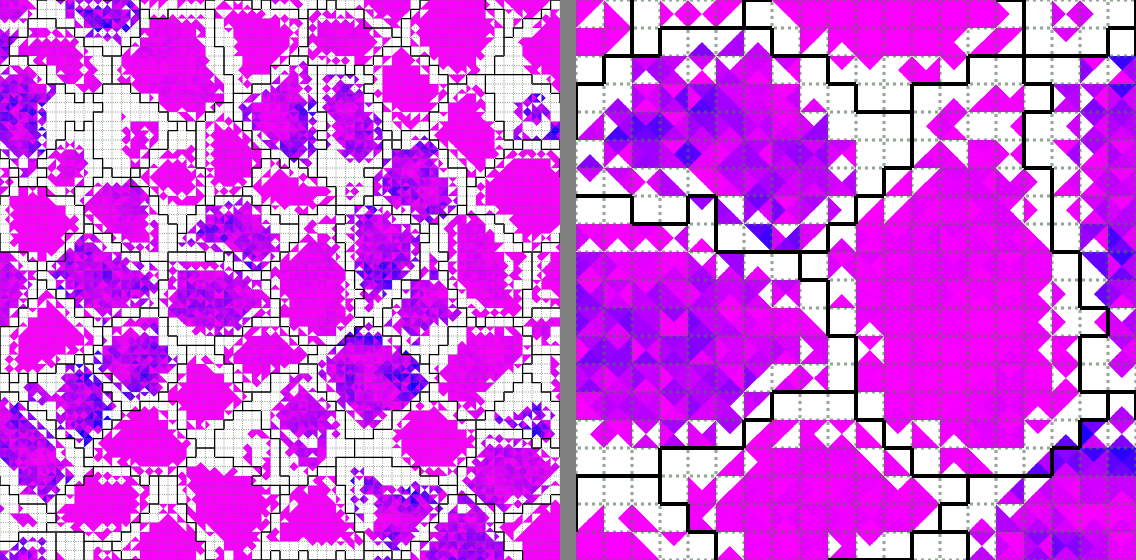
Left: the whole. Right: its middle third, enlarged.
This pattern is drawn by a WebGL 2 fragment shader. Its source:

```glsl
#version 300 es
precision highp float;
// Draws magenta faceted islands on a dotted grid, parted by white lanes and black stair lines.
uniform vec2 u_resolution;
out vec4 outColor;

const float CELLS = 60.0;

vec2 hash(vec2 p) {
    vec3 a = fract(p.xyx * vec3(0.1031, 0.1030, 0.0973));
    a += dot(a, a.yzx + 33.33);
    return fract((a.xx + a.yz) * a.zy);
}

float noise(vec2 p) {
    vec2 i = floor(p), f = fract(p);
    f = f * f * (3.0 - 2.0 * f);
    return mix(mix(hash(i).x, hash(i + vec2(1, 0)).x, f.x),
               mix(hash(i + vec2(0, 1)).x, hash(i + 1.0).x, f.x), f.y);
}

// Nearest island on a diagonal lattice: x = distance to its border in cells, y = its id
vec2 island(vec2 p) {
    vec2 pitch = vec2(9.2, 7.8);
    vec2 q = mat2(0.7071, 0.7071, -0.7071, 0.7071) * p / pitch + 40.0;
    vec2 base = floor(q);
    float first = 1e3, second = 1e3, id = 0.0;
    for (int y = -2; y <= 2; y++) {
        for (int x = -2; x <= 2; x++) {
            vec2 site = base + vec2(x, y);
            vec2 traits = hash(site + 91.0);
            vec2 r = abs(site + 0.5 + 0.8 * (hash(site) - 0.5) - q) * pitch;
            float d = mix(length(r), max(r.x, r.y), 0.5) - 2.0 * traits.y;
            if (d < first) {
                second = first;
                first = d;
                id = traits.x;
            } else {
                second = min(second, d);
            }
        }
    }
    return vec2(0.5 * (second - first), id);
}

// Flat colour of the quarter-cell triangle that holds p
vec3 facet(vec2 p) {
    vec2 f = fract(p) - 0.5;
    vec2 side = abs(f.x) > abs(f.y) ? vec2(sign(f.x), 0) : vec2(0, sign(f.y));
    vec2 centre = floor(p) + 0.5 + side / 3.0;
    vec2 rnd = hash(round(centre * 6.0));
    vec2 land = island(centre);

    // Open clearings, a loose outer ring of triangles, then the solid core
    float depth = land.x - 1.6 * smoothstep(0.62, 0.92, noise(centre / 6.0 + 17.0));
    float loose = depth + 0.2 * (rnd.y - 0.5);
    bool ring = loose > 0.5 && loose < 0.86;
    if (!ring && depth < 1.08) return vec3(0.995);

    // Some islands carry patches of violet and blue
    float tone = smoothstep(0.3, 1.0, land.y) * noise(centre / 2.2 + 50.0);
    return mix(vec3(1, 0, 1), vec3(0.1, 0, 1), 1.3 * tone * rnd.x + 0.03 * rnd.y);
}

// Island id of a whole grid cell, with a ragged border
float cellId(vec2 cell) {
    return island(cell + 0.5 + 0.9 * (hash(cell + 7.0) - 0.5)).y;
}

void main() {
    float px = CELLS / u_resolution.y;
    vec2 p = gl_FragCoord.xy * px;

    // Facets, averaged over four samples for smooth edges
    vec3 color = vec3(0);
    for (int i = 0; i < 4; i++) {
        vec2 offset = vec2(i % 2, i / 2) * 0.5 - 0.25;
        color += 0.25 * facet(p + offset * px);
    }

    // Dotted grid
    vec2 f = fract(p);
    vec2 edge = min(f, 1.0 - f);
    vec2 bead = abs(fract(p * 4.0) - 0.5) / 4.0;
    vec2 onLine = 1.0 - smoothstep(0.055 - 0.5 * px, 0.055 + 0.5 * px, edge);
    vec2 onBead = 1.0 - smoothstep(0.06 - 0.5 * px, 0.06 + 0.5 * px, bead);
    float dots = max(onLine.x * onBead.y, onLine.y * onBead.x);
    color = mix(color, vec3(0.32, 0.44, 0.32), 0.6 * dots);

    // Black stair lines where neighbouring cells belong to different islands
    vec2 cell = floor(p);
    vec2 toward = sign(f - 0.5);
    float id = cellId(cell);
    vec2 differs = vec2(cellId(cell + vec2(toward.x, 0)) != id,
                        cellId(cell + vec2(0, toward.y)) != id);
    vec2 stair = differs * (1.0 - smoothstep(0.07 - 0.5 * px, 0.07 + 0.5 * px, edge));
    color *= 1.0 - max(stair.x, stair.y);

    outColor = vec4(color, 1);
}
```
